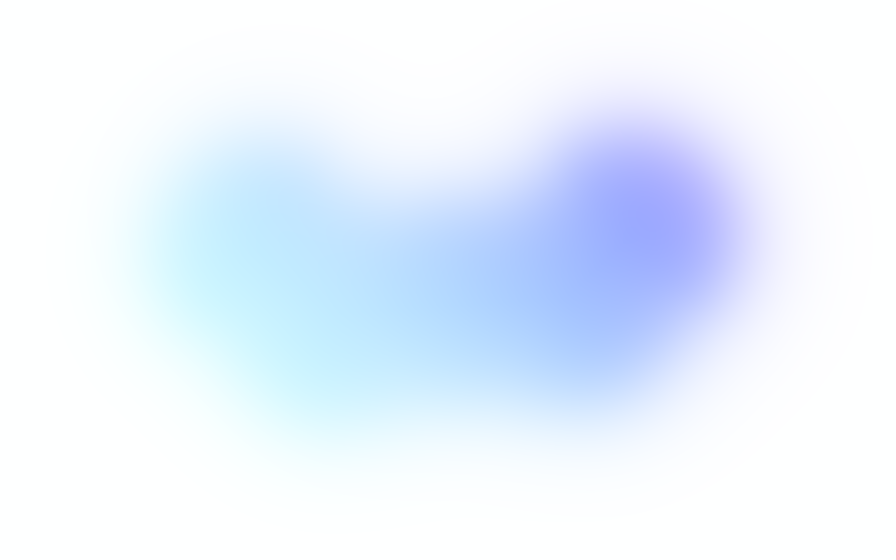
Write a Shadertoy shader that draws this background.

```glsl
// Soft U-shaped glow on white, shading from cyan at lower left to periwinkle at upper right.

const float GLOW_RADIUS = 0.187;
const float EDGE_SHARPNESS = 10.6;
const float JOINT_BLEND = 0.06;

// Distance from p to the segment a-b
float segmentDistance(vec2 p, vec2 a, vec2 b) {
    vec2 pa = p - a, ba = b - a;
    return length(pa - ba * clamp(dot(pa, ba) / dot(ba, ba), 0.0, 1.0));
}

// Polynomial smooth minimum
float smoothMin(float a, float b, float k) {
    float h = max(k - abs(a - b), 0.0) / k;
    return min(a, b) - 0.25 * k * h * h;
}

// Blurred coverage of a shape from its signed distance
float softCoverage(float d, float sharpness) {
    return 0.5 - 0.5 * tanh(d * sharpness);
}

// Signed distance to the thick bent band
float bandDistance(vec2 p, float radius) {
    vec2 leftTip = vec2(0.46, 0.55);
    vec2 leftBend = vec2(0.60, 0.44);
    vec2 rightBend = vec2(1.01, 0.467);
    vec2 rightTip = vec2(1.12, 0.573);
    float d = segmentDistance(p, leftTip, leftBend);
    d = smoothMin(d, segmentDistance(p, leftBend, rightBend), JOINT_BLEND);
    d = smoothMin(d, segmentDistance(p, rightBend, rightTip), JOINT_BLEND);
    return d - radius;
}

// Glow tint along the diagonal: cyan, sky blue, then periwinkle
vec3 glowColor(vec2 p) {
    float hue = clamp(0.55 + dot(p - vec2(0.8, 0.53), vec2(0.75, 0.7)), 0.0, 1.0);
    float redLoss = mix(0.23, 0.41, smoothstep(0.2, 0.9, hue));
    return vec3(1.0 - redLoss, 1.0 - redLoss * hue, 1.0);
}

void mainImage(out vec4 fragColor, in vec2 fragCoord) {
    // Height-based units, centred horizontally
    vec2 p = (fragCoord - 0.5 * iResolution.xy) / iResolution.y + vec2(0.8, 0.5);

    float coverage = softCoverage(bandDistance(p, GLOW_RADIUS), EDGE_SHARPNESS);
    vec3 color = mix(vec3(0.998, 1.0, 1.0), glowColor(p), coverage);
    fragColor = vec4(color, 1.0);
}
```
